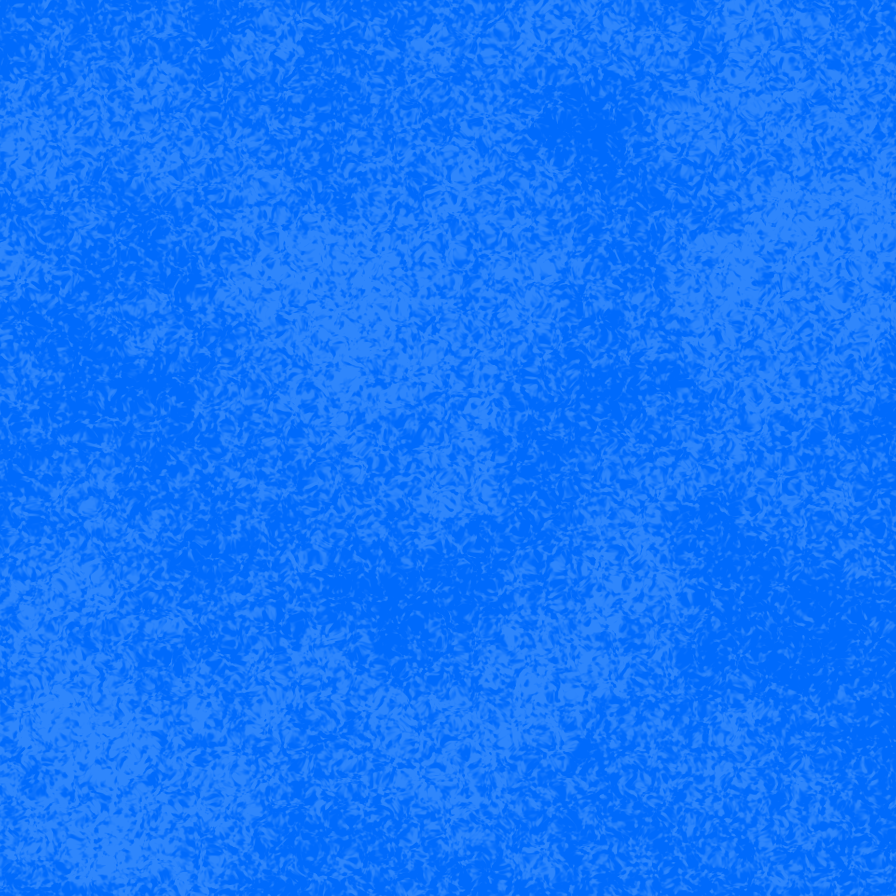
This texture is drawn by a Shadertoy shader. Its source:

```glsl
float hash(vec2 p) {
    vec3 q = fract(vec3(p.xyx) * 0.1031);
    q += dot(q, q.yzx + 33.33);
    return fract((q.x + q.y) * q.z);
}

float noise(vec2 p) {
    vec2 cell = floor(p);
    vec2 f = fract(p);
    f = f * f * (3.0 - 2.0 * f);
    return mix(mix(hash(cell), hash(cell + vec2(1, 0)), f.x),
               mix(hash(cell + vec2(0, 1)), hash(cell + vec2(1, 1)), f.x), f.y);
}

mat2 rotation(float angle) {
    return mat2(cos(angle), sin(angle), -sin(angle), cos(angle));
}

// Broad uneven patches, centred on zero
float clouds(vec2 p) {
    float sum = 0.0;
    float weight = 0.38;
    p = p * 6.0 + 11.0;
    for (int i = 0; i < 4; i++) {
        sum += weight * (noise(p) - 0.5);
        p = rotation(0.7) * p * 2.1 + 19.0;
        weight *= 0.74;
    }
    return sum;
}

// Small ragged flakes, stretched in varying directions by a warp
float flakes(vec2 p) {
    vec2 warp = vec2(noise(p * 65.0 + 7.0), noise(p * 65.0 + 91.0)) - 0.5;
    p += 0.009 * warp;
    float coarse = noise(rotation(0.5) * p * 215.0 + 300.0) - 0.5;
    float fine = noise(rotation(1.2) * p * 390.0 + 700.0) - 0.5;
    return 0.62 * coarse + 0.38 * fine;
}

void mainImage(out vec4 fragColor, in vec2 fragCoord) {
    vec2 uv = fragCoord / iResolution.xy;
    vec2 p = fragCoord / iResolution.y;

    // Flakes thin out slightly along the border
    vec2 toEdge = min(uv, 1.0 - uv);
    float border = 1.0 - smoothstep(0.0, 0.025, min(toEdge.x, toEdge.y));
    float density = flakes(p) + 0.75 * clouds(p) - 0.06 * border;

    float cover = smoothstep(-0.19, 0.25, density);

    vec3 baseBlue = vec3(0.0, 0.415, 0.985);
    vec3 lightBlue = vec3(0.185, 0.525, 0.985);
    fragColor = vec4(mix(baseBlue, lightBlue, cover), 1.0);
}
```
